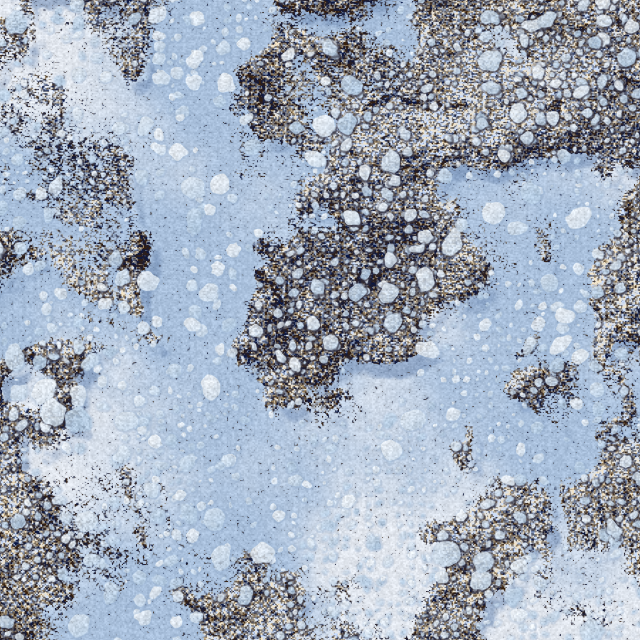
This texture is drawn by a Shadertoy shader. Its source:

```glsl
#define ROCK_SCALE 5.0
#define ROCK_LEVEL 0.505
#define ROCK_EDGE 0.10
#define GRAIN_SCALE 250.0
#define GRAIN_CONTRAST 1.25
#define RELIEF 4.5
#define PEBBLE_SCALE 19.0
#define PEBBLE_CHANCE 0.62
#define SOFTNESS 0.0013
#define TO_LIGHT vec2(-0.6, 0.8)

float hash(vec2 p) {
    return fract(sin(dot(p, vec2(127.1, 311.7))) * 43758.5453);
}

float noise(vec2 p) {
    vec2 i = floor(p), f = fract(p);
    f = f * f * (3.0 - 2.0 * f);
    return mix(mix(hash(i), hash(i + vec2(1, 0)), f.x),
               mix(hash(i + vec2(0, 1)), hash(i + vec2(1, 1)), f.x), f.y);
}

float fbm(vec2 p) {
    float sum = 0.0, amp = 0.516;
    for (int i = 0; i < 5; i++) {
        sum += amp * noise(p);
        p = mat2(1.6, 1.2, -1.2, 1.6) * p + 7.3;
        amp *= 0.5;
    }
    return sum;
}

// Height of the stony ground, warped so that outcrops look broken
float groundHeight(vec2 p) {
    vec2 warp = vec2(fbm(p * 6.0 + 3.1), fbm(p * 6.0 + 17.7)) - 0.5;
    return fbm(p * ROCK_SCALE + warp * 1.8 + 2.4);
}

// Fine salt-and-pepper grain around 0.5
float grainAt(vec2 p) {
    return 0.6 * noise(p * GRAIN_SCALE) + 0.8 * noise(p * GRAIN_SCALE * 1.8 + 31.0) - 0.2;
}

// Scattered icy pebbles: x = cover, y = rim, z = brightness
vec3 pebbleLayer(vec2 p, float scale) {
    vec3 result = vec3(0.0);
    vec2 home = floor(p * scale);
    for (int y = -1; y <= 1; y++)
    for (int x = -1; x <= 1; x++) {
        vec2 cell = home + vec2(x, y);
        vec2 seed = cell + scale * 1.37;
        vec2 jitter = vec2(hash(seed + 5.2), hash(seed + 9.6));
        vec2 centre = cell + 0.2 + 0.6 * jitter;
        float cluster = smoothstep(0.25, 0.75, noise(centre / scale * 8.0 + 50.0));
        if (hash(seed) > PEBBLE_CHANCE * cluster) continue;

        float angle = 6.283 * hash(seed + 2.8);
        float c = cos(angle), s = sin(angle);
        vec2 q = mat2(c, -s, s, c) * (p * scale - centre);
        q += 0.12 * (vec2(noise(q * 5.0 + seed), noise(q * 5.0 + seed + 20.0)) - 0.5);
        float radius = mix(0.17, 0.42, pow(hash(seed + 7.4), 1.6));
        vec2 axes = radius * vec2(1.0, mix(0.6, 1.0, hash(seed + 4.9)));
        float d = (length(q / axes) - 1.0) * axes.y / scale;

        float cover = smoothstep(SOFTNESS, -SOFTNESS, d);
        float rim = smoothstep(0.0035, 0.0005, abs(d - 0.001));
        float facing = dot(p * scale - centre, TO_LIGHT) / radius;
        rim *= 0.65 - 0.35 * clamp(facing, -1.0, 1.0);
        float bright = clamp(hash(seed + 1.3) + 0.25 * facing, 0.0, 1.0);
        result.z = mix(result.z, bright, cover);
        result.xy = max(result.xy, vec2(cover, rim));
    }
    return result;
}

vec3 snowColor(vec2 p, float grain, float shade) {
    float drift = smoothstep(0.32, 0.64, fbm(p * 3.2 + 41.0));
    vec3 snow = mix(vec3(0.66, 0.75, 0.86), vec3(0.88, 0.90, 0.93), drift);
    snow = mix(snow, vec3(0.43, 0.54, 0.70), shade);
    return snow + 0.13 * (grain - 0.5);
}

vec3 rockColor(vec2 p, float grain, float light) {
    float stain = fbm(p * 8.0 + 9.0) - 0.5;
    float tone = 0.53 + light + 0.9 * stain + GRAIN_CONTRAST * (grain - 0.5);

    // Broken dark cracks
    float seam = abs(fbm(p * 10.0 + 23.0) - 0.5);
    float crack = smoothstep(0.022, 0.004, seam) * smoothstep(0.4, 0.65, noise(p * 13.0));
    tone -= 0.45 * crack;

    vec3 rock = mix(vec3(0.13, 0.11, 0.16), vec3(0.49, 0.48, 0.48), smoothstep(0.0, 0.52, tone));
    rock = mix(rock, vec3(0.87, 0.88, 0.89), smoothstep(0.48, 1.0, tone));

    // Ochre and slate-blue mineral grains
    float mineral = noise(p * GRAIN_SCALE * 1.3 + 77.0) - 0.5;
    float rust = 0.06 * (fbm(p * 6.0 + 63.0) - 0.5);
    return rock + (0.26 * mineral + rust) * vec3(0.8, 0.15, -1.0);
}

void mainImage(out vec4 fragColor, in vec2 fragCoord) {
    vec2 p = fragCoord / iResolution.y;
    float grain = grainAt(p);

    // Ground relief and the shadow it casts on the snow
    float height = groundHeight(p);
    float light = clamp(RELIEF * (height - groundHeight(p + 0.008 * TO_LIGHT)), -0.32, 0.28);
    float caster = groundHeight(p + 0.03 * TO_LIGHT);
    float shade = 0.6 * smoothstep(0.02, 0.16, caster - height) * smoothstep(0.46, 0.58, caster);

    // Snow thins out grain by grain over the rock
    float bare = smoothstep(ROCK_LEVEL - ROCK_EDGE, ROCK_LEVEL + ROCK_EDGE, height);
    float exposed = smoothstep(0.32, 0.68, bare + 0.9 * (0.5 - grain) * (1.0 - bare));
    vec3 color = mix(snowColor(p, grain, shade), rockColor(p, grain, light), exposed);

    // Pebbles from fine to coarse
    for (int i = 2; i >= 0; i--) {
        vec3 pebble = pebbleLayer(p + float(i) * 0.37, PEBBLE_SCALE * pow(1.75, float(i)));
        vec3 rimColor = mix(vec3(0.55, 0.65, 0.78), vec3(0.20, 0.19, 0.25), exposed);
        color = mix(color, rimColor, pebble.y * mix(0.3, 0.65, exposed));
        vec3 ice = mix(vec3(0.70, 0.79, 0.88), vec3(0.91, 0.93, 0.95), pebble.z);
        ice += 0.16 * (grain - 0.5);
        color = mix(color, ice, 0.88 * pebble.x);
    }

    fragColor = vec4(clamp(color, 0.0, 1.0), 1.0);
}
```
